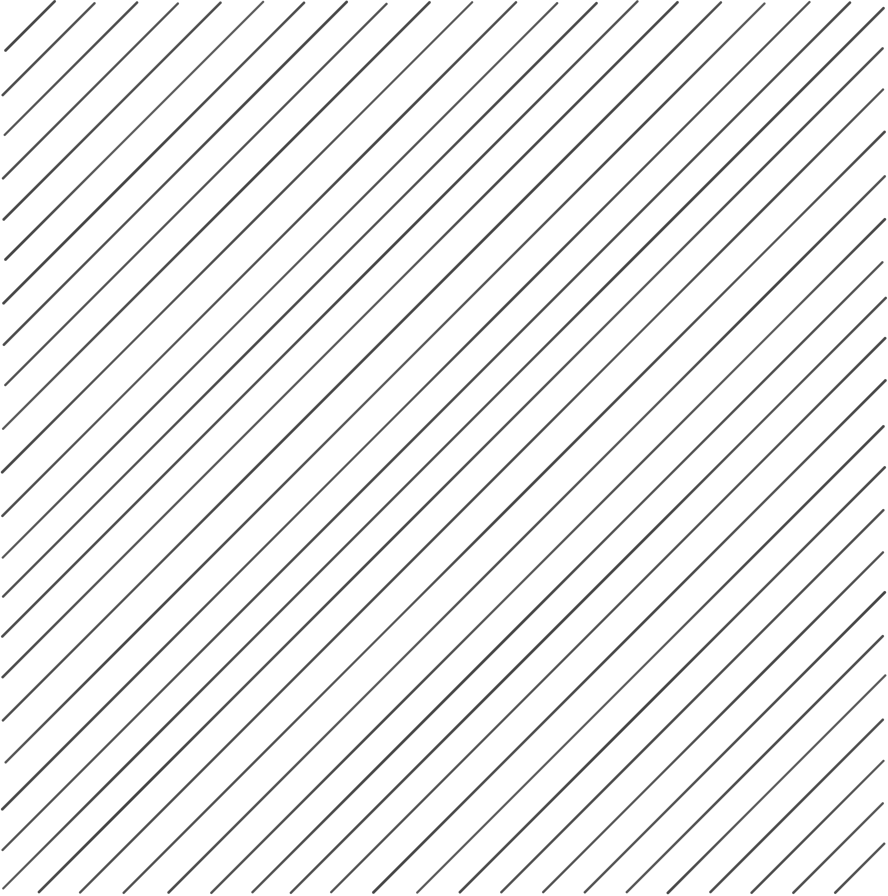
This pattern is drawn by a Shadertoy shader. Its source:

```glsl
// Forty-one thin grey diagonal strokes on white, cut off just inside the canvas.
// Each stroke is a segment on x + y = constant; its spacing drifts gently in the
// middle, its ends are ragged and its width and ink waver along its length.

float hash(vec2 p) {
    vec3 q = fract(p.xyx * vec3(0.1031, 0.1030, 0.0973));
    q += dot(q, q.yzx + 33.33);
    return fract((q.x + q.y) * q.z);
}

// Smooth noise along one stroke
float strokeNoise(float along, float stroke) {
    float cell = floor(along);
    float f = fract(along);
    return mix(hash(vec2(cell, stroke)), hash(vec2(cell + 1.0, stroke)), f * f * (3.0 - 2.0 * f));
}

// Value of x + y on a stroke, with the uneven spacing of the middle strokes
float strokeOffset(float stroke) {
    float middle = 1.0 - smoothstep(8.0, 12.0, abs(stroke - 20.0));
    float drift = 0.0036 * cos(6.2832 * (stroke - 25.0) / 6.8) * middle;
    return 0.0625 + 0.04665 * stroke + drift;
}

void mainImage(out vec4 fragColor, in vec2 fragCoord) {
    // Canvas height is one unit; y runs downward from the top
    float pixel = 1.0 / iResolution.y;
    vec2 p = fragCoord * pixel;
    p.y = 1.0 - p.y;
    float right = iResolution.x * pixel;

    // Nearest stroke
    float stroke = clamp(round((p.x + p.y - 0.0625) / 0.04665), 0.0, 40.0);
    float offset = strokeOffset(stroke);

    // Ragged ends inside the margins
    float startJitter = hash(vec2(stroke, 71.0));
    float endJitter = hash(vec2(stroke, 93.0));
    float startX = max(0.0025 + 0.004 * startJitter, offset - 0.9965 + 0.001 * startJitter);
    float endX = min(right - 0.0025 - 0.004 * endJitter, offset - 0.0015 - 0.003 * endJitter);

    // Distance to the stroke
    float x = clamp(0.5 * (p.x - p.y + offset), startX, endX);
    float d = distance(p, vec2(x, offset - x));

    // Uneven pen pressure
    float pressure = strokeNoise(x * 7.0, stroke + 11.0);
    float halfWidth = 0.00145 * mix(0.82, 1.08, pressure);
    float ink = 1.0 - smoothstep(halfWidth - 0.75 * pixel, halfWidth + 0.75 * pixel, d);
    float grey = mix(0.34, 0.26, pressure);

    fragColor = vec4(vec3(mix(1.0, grey, ink)), 1.0);
}
```
